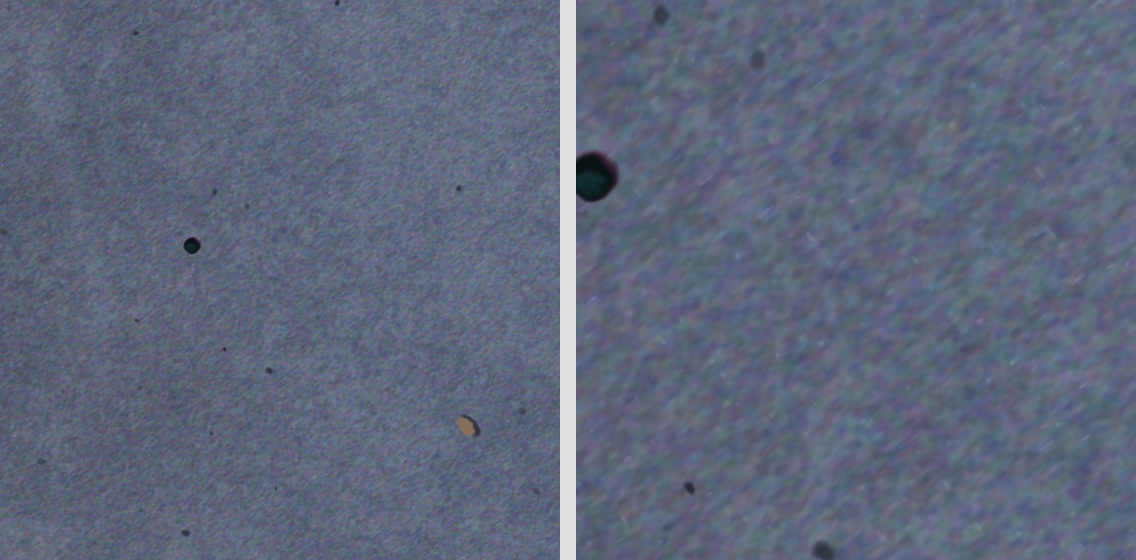
Left: the whole. Right: its middle third, enlarged.
This texture is drawn by a three.js fragment shader. Its source:

```glsl
// Draws blue-grey weathered concrete with fine colour grain, pale streaks, dark pits and a small ochre chip.
varying vec2 vUv;

const vec3 BASE_COLOR = vec3(0.362, 0.394, 0.474);
const vec3 COOL_SHIFT = vec3(0.014, 0.024, 0.036);
const vec3 STREAK_LIGHT = vec3(0.036, 0.042, 0.046);
const vec3 PIT_COLOR = vec3(0.13, 0.15, 0.19);
const vec3 HOLE_COLOR = vec3(0.04, 0.07, 0.08);
const vec3 HOLE_SHEEN = vec3(0.08, 0.21, 0.21);
const vec3 HOLE_FRINGE = vec3(0.20, 0.05, 0.12);
const vec3 CHIP_COLOR = vec3(0.52, 0.43, 0.36);
const vec3 CHIP_SHADOW = vec3(0.14, 0.15, 0.20);
const vec2 HOLE_CENTER = vec2(0.342, 0.561);
const vec2 CHIP_CENTER = vec2(0.832, 0.239);
const float HOLE_RADIUS = 0.0142;
const float GRAIN_SCALE = 210.0;
const float GRAIN_CONTRAST = 0.105;
const float CHROMA_CONTRAST = 0.085;
const float CLOUD_CONTRAST = 0.10;
const int PIT_COUNT = 17;

float hash(vec2 p) {
  vec3 q = fract(vec3(p.xyx) * 0.1031);
  q += dot(q, q.yzx + 33.33);
  return fract((q.x + q.y) * q.z);
}

float noise(vec2 p) {
  vec2 cell = floor(p);
  vec2 f = fract(p);
  f = f * f * (3.0 - 2.0 * f);
  float low = mix(hash(cell), hash(cell + vec2(1.0, 0.0)), f.x);
  float high = mix(hash(cell + vec2(0.0, 1.0)), hash(cell + vec2(1.0)), f.x);
  return mix(low, high, f.y);
}

float fbm(vec2 p) {
  float sum = 0.0;
  float weight = 0.5;
  for (int i = 0; i < 5; i++) {
    sum += weight * (noise(p) - 0.5);
    p = mat2(1.6, 1.2, -1.2, 1.6) * p + 17.3;
    weight *= 0.56;
  }
  return sum;
}

// Soft band around a slanted line, faded at both ends
float streak(vec2 uv, float x, float slant, float width, vec2 span) {
  float offset = (uv.x - x - slant * (span.y - uv.y)) / width;
  float ends = smoothstep(span.x - 0.05, span.x + 0.06, uv.y)
             * (1.0 - smoothstep(span.y - 0.08, span.y + 0.08, uv.y));
  return exp(-offset * offset) * ends;
}

float ellipse(vec2 p, vec2 radii, float softness) {
  return 1.0 - smoothstep(1.0 - softness, 1.0 + softness, length(p / radii));
}

vec2 rotate(vec2 p, float angle) {
  float c = cos(angle);
  float s = sin(angle);
  return vec2(c * p.x + s * p.y, c * p.y - s * p.x);
}

// Fine luminance and colour grain, slightly drawn out along a diagonal
vec3 grain(vec2 uv) {
  vec2 p = rotate(uv, 0.65) * vec2(0.72, 1.15) * GRAIN_SCALE + 300.0;
  float light = 0.62 * (noise(p) - 0.5) + 0.38 * (noise(p * 1.83 + 41.0) - 0.5)
              + 0.35 * (noise(p * 0.37 + 9.0) - 0.5);
  vec3 tint = vec3(noise(p * 0.9 + 71.0), noise(p * 0.9 + 633.0), noise(p * 0.9 + 957.0)) - 0.5;
  float sparkle = smoothstep(0.88, 1.0, noise(p * 0.8 + 511.0));
  return light * GRAIN_CONTRAST + tint * CHROMA_CONTRAST + sparkle * 0.06;
}

// Small dark pits of varied size and strength
vec3 addPits(vec3 color, vec2 uv) {
  for (int i = 0; i < PIT_COUNT; i++) {
    float id = float(i) + 1.0;
    vec2 center = vec2(hash(vec2(id, 3.7)), hash(vec2(id, 19.1)));
    float size = hash(vec2(id, 47.3));
    float radius = mix(0.0028, 0.0068, size * size);
    vec2 p = rotate(uv - center, 6.28 * size);
    p += 0.0016 * (noise(uv * 190.0 + id) - 0.5);
    float strength = mix(0.35, 0.88, hash(vec2(id, 83.9)));
    color = mix(color, PIT_COLOR, strength * ellipse(p, radius * vec2(1.15, 0.85), 0.5));
  }
  return color;
}

vec3 addHole(vec3 color, vec2 uv) {
  vec2 p = uv - HOLE_CENTER;
  p += 0.003 * (vec2(noise(uv * 120.0), noise(uv * 120.0 + 50.0)) - 0.5);
  color = mix(color, HOLE_FRINGE, 0.75 * ellipse(p - vec2(0.0015, 0.001), vec2(HOLE_RADIUS), 0.17));
  color = mix(color, HOLE_COLOR, ellipse(p, vec2(HOLE_RADIUS * 0.94), 0.17));
  float sheen = ellipse(p + vec2(0.001, 0.003), vec2(0.009, 0.007), 0.5);
  return mix(color, HOLE_SHEEN, sheen * (0.35 + 0.6 * noise(uv * 230.0)));
}

vec3 addChip(vec3 color, vec2 uv) {
  vec2 p = rotate(uv - CHIP_CENTER, -0.85);
  p.y += 0.004 * (noise(uv * 110.0) - 0.5);
  color = mix(color, CHIP_SHADOW, 0.85 * ellipse(p - vec2(0.004, 0.006), vec2(0.024, 0.011), 0.25));
  return mix(color, CHIP_COLOR, ellipse(p, vec2(0.020, 0.0115), 0.2));
}

void main() {
  vec2 uv = vUv;
  float cool = smoothstep(0.1, 0.85, uv.x + 0.25 * (uv.y - 0.5) + 0.5 * fbm(uv * 3.0));
  vec3 color = BASE_COLOR + COOL_SHIFT * (cool - 0.5);
  color += CLOUD_CONTRAST * (0.75 * fbm(uv * 4.5 + 8.0) + 0.5 * fbm(uv * vec2(26.0, 34.0)));

  // Pale wash marks down the left side
  float wash = streak(uv, 0.055, 0.26, 0.026, vec2(0.40, 0.93)) + 0.6 * streak(uv, 0.10, 0.01, 0.020, vec2(0.0, 0.27))
             + 0.5 * streak(uv, 0.19, 0.06, 0.018, vec2(0.83, 1.0));
  color += STREAK_LIGHT * wash * (0.75 + fbm(uv * 18.0));

  color += grain(uv);
  color = addPits(color, uv);
  color = addHole(color, uv);
  color = addChip(color, uv);
  gl_FragColor = vec4(color, 1.0);
}
```
